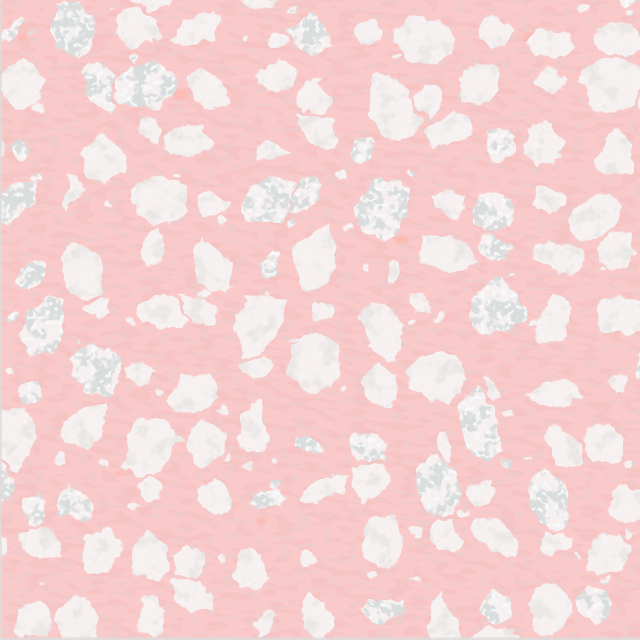
This texture is drawn by a Shadertoy shader. Its source:

```glsl
// Terrazzo: pale, ragged stone chips scattered in a pink, faintly streaked binder.
// Chips are jittered-grid polygons, stretched, tapered and turned at random;
// gradient noise frays their edges, mottles the stone and grains the binder.

#define CHIP_GRID 11.0      // chips across the canvas
#define CHIP_JITTER 0.58    // scatter inside a cell
#define CHIP_MIN 0.014      // smallest mean radius
#define CHIP_MAX 0.047      // largest mean radius
#define CHIP_GAP 0.006      // binder kept between chips
#define CRUMB_GRID 27.0
#define CRUMB_SHARE 0.13
#define GREY_SHARE 0.27     // share of chips with grey crystals
#define EDGE_SOFT 0.0016
#define RIM_WIDTH 0.004

const float PI = 3.14159;
const vec3 PINK = vec3(0.982, 0.792, 0.792);
const vec3 DEEP_PINK = vec3(0.968, 0.768, 0.768);
const vec3 DUSTY_PINK = vec3(0.940, 0.798, 0.798);
const vec3 CORAL = vec3(0.995, 0.700, 0.650);
const vec3 WHITE_STONE = vec3(0.965, 0.945, 0.943);
const vec3 WARM_GREY = vec3(0.905, 0.893, 0.885);
const vec3 CRYSTAL_GREY = vec3(0.835, 0.855, 0.855);
const vec3 RIM_GREY = vec3(0.87, 0.86, 0.86);

vec2 hash2(vec2 cell) {
    const uint MULT = 1664525u;
    uvec2 v = uvec2(ivec2(cell) + 4096) * MULT + 12345u;
    for (int i = 0; i < 2; i++) {
        v.x += v.y * MULT;
        v.y += v.x * MULT;
        v ^= v >> 16u;
    }
    return vec2((v >> 8u) & 65535u) / 65535.0;
}

float cornerSlope(vec2 cell, vec2 offset) {
    float a = 2.0 * PI * hash2(cell).x;
    return dot(vec2(cos(a), sin(a)), offset);
}

float gradientNoise(vec2 p) {
    vec2 c = floor(p), f = p - c, e = vec2(1.0, 0.0);
    vec2 u = f * f * f * (f * (f * 6.0 - 15.0) + 10.0);
    float low = mix(cornerSlope(c, f), cornerSlope(c + e, f - e), u.x);
    float high = mix(cornerSlope(c + e.yx, f - e.yx), cornerSlope(c + 1.0, f - 1.0), u.x);
    return mix(low, high, u.y);
}

mat2 turn(float a) {
    return mat2(cos(a), -sin(a), sin(a), cos(a));
}

// Approximate signed distance to the chip that belongs to one cell.
float chipDistance(vec2 p, vec2 cell) {
    vec2 place = hash2(cell), form = hash2(cell + 137.0), pose = hash2(cell + 311.0);
    float parity = mod(cell.x + cell.y, 2.0);
    float size = mix(CHIP_MIN, CHIP_MAX, mix(form.x, parity, 0.38));
    float stretch = 1.0 + form.y * mix(0.62, 0.28, size / CHIP_MAX);
    vec2 center = (cell + 0.5 + CHIP_JITTER * (place - 0.5)) / CHIP_GRID;
    vec2 q = turn(0.6 + (pose.x - 0.5) * PI * 0.95) * (p - center);
    q /= size * vec2(stretch, 1.0 / stretch);
    q.y *= 1.0 + clamp((pose.y - 0.5) * (stretch - 1.0) * 2.6 * q.x, -0.5, 0.9);

    float facets = 0.0;
    for (int i = 0; i < 6; i++) {
        vec2 h = hash2(cell * 7.0 + float(i) * 53.0 + 701.0);
        float a = (float(i) + 0.7 * h.x) * PI / 3.0;
        facets = max(facets, dot(q, vec2(cos(a), sin(a))) / mix(0.70, 1.0, h.y));
    }
    float roundness = mix(0.15, 0.85, hash2(cell + 523.0).x);
    return (mix(facets, length(q), roundness) - 1.0) * size;
}

// Nearest chip: distance in x, grey crystal flag in y.
vec2 chips(vec2 p) {
    vec2 home = floor(p * CHIP_GRID), owner = home;
    float nearest = 1.0, second = 1.0;
    for (int y = -1; y <= 1; y++)
    for (int x = -1; x <= 1; x++) {
        vec2 cell = home + vec2(x, y);
        float d = chipDistance(p, cell);
        if (d < nearest) {
            second = nearest;
            nearest = d;
            owner = cell;
        } else second = min(second, d);
    }
    float d = max(nearest, nearest - second + CHIP_GAP);
    return vec2(d, step(hash2(owner + 907.0).y, GREY_SHARE));
}

// Sparse round spots, used for stone crumbs and coral stains.
float spots(vec2 p, float grid, float share, float radius) {
    vec2 cell = floor(p * grid), h = hash2(cell + 1201.0), k = hash2(cell + 1409.0);
    vec2 offset = p - (cell + 0.3 + 0.4 * h) / grid;
    float d = length(offset * vec2(0.8, 1.15)) - radius * mix(0.4, 1.0, k.y);
    return k.x < share ? d : 1.0;
}

vec3 binder(vec2 p) {
    vec2 g = turn(-0.12) * p;
    float streak = gradientNoise(g * vec2(32.0, 85.0));
    float relief = gradientNoise(g * vec2(48.0, 120.0) + 40.0);
    vec3 color = mix(PINK, DEEP_PINK, smoothstep(0.02, 0.20, streak));
    color = mix(color, DUSTY_PINK, 0.9 * smoothstep(0.12, 0.34, relief));
    float stain = spots(p, 9.0, 0.15, 0.012);
    return mix(color, CORAL, 0.6 * (1.0 - smoothstep(-0.006, 0.004, stain)));
}

vec3 stone(vec2 p, float grey) {
    float cloud = gradientNoise(p * 34.0 + 9.0);
    float flake = gradientNoise(p * 95.0 + 70.0);
    vec3 color = mix(WHITE_STONE, WARM_GREY, 0.75 * smoothstep(0.0, 0.45, cloud + 0.4 * flake));
    float crystal = grey * smoothstep(-0.15, 0.15, cloud + 0.6 * flake);
    color = mix(color, CRYSTAL_GREY, 0.8 * crystal);
    float glint = smoothstep(0.12, 0.28, gradientNoise(p * 120.0));
    return mix(color, vec3(0.98), glint * mix(0.25, 0.8, grey));
}

void mainImage(out vec4 fragColor, in vec2 fragCoord) {
    vec2 p = fragCoord / iResolution.y;
    vec2 fray = vec2(gradientNoise(p * 42.0), gradientNoise(p * 42.0 + 90.0)) * 0.010;
    fray += vec2(gradientNoise(p * 115.0), gradientNoise(p * 115.0 + 60.0)) * 0.004;

    vec2 chip = chips(p + fray);
    float d = min(chip.x, spots(p + fray, CRUMB_GRID, CRUMB_SHARE, 0.008));
    float soft = max(EDGE_SOFT, 0.7 / iResolution.y);
    vec3 color = mix(stone(p, chip.y), binder(p), smoothstep(-soft, soft, d));

    // Thin pale rim along the left and lower sides
    float rim = 1.0 - smoothstep(RIM_WIDTH - soft, RIM_WIDTH + soft, min(p.x * 1.4, p.y));
    fragColor = vec4(mix(color, RIM_GREY, 0.85 * rim), 1.0);
}
```
